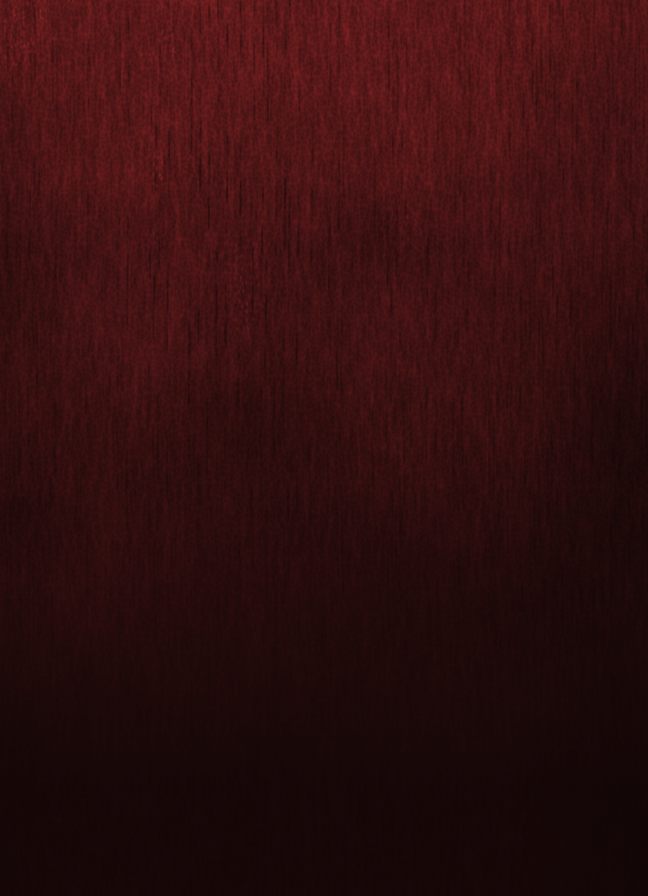
Reproduce this texture procedurally as a Shadertoy shader.

```glsl
// Dark red brushed surface: top-lit gradient, soft stains, vertical fibres and scratches.

vec2 hash2(vec2 cell) {
    vec3 q = fract(cell.xyx * vec3(0.1031, 0.1030, 0.0973));
    q += dot(q, q.yzx + 33.33);
    return fract((q.xx + q.yz) * q.zy);
}

// Distance to the nearest jittered point, about 0 to 1
float cellular(vec2 p) {
    vec2 cell = floor(p), local = fract(p);
    float nearest = 2.0;
    for (int y = -1; y <= 1; y++) {
        for (int x = -1; x <= 1; x++) {
            vec2 offset = vec2(x, y);
            vec2 delta = offset + hash2(cell + offset) - local;
            nearest = min(nearest, dot(delta, delta));
        }
    }
    return sqrt(nearest);
}

// Layered, rotated sines, about -1 to 1
float sineClouds(vec2 p) {
    float sum = 0.0, weight = 0.5;
    for (int i = 0; i < 6; i++) {
        sum += weight * sin(p.x + 1.7 * sin(p.y * 0.8 + float(i))) * cos(p.y + sin(p.x * 0.7));
        p = mat2(1.3, 1.2, -1.2, 1.3) * p + 2.3;
        weight *= 0.68;
    }
    return sum;
}

// Soft elliptical spot
float spot(vec2 uv, vec2 center, vec2 radius) {
    vec2 d = (uv - center) / radius;
    return exp(-dot(d, d));
}

// Vertical fibres at three scales, with a fine grit
float fibres(vec2 p) {
    float broad = cellular(p * vec2(42.0, 5.0)) - 0.48;
    float thin = cellular(p * vec2(140.0, 20.0) + 17.0) - 0.48;
    float hair = cellular(p * vec2(250.0, 48.0) + 71.0) - 0.48;
    float grit = cellular(p * vec2(270.0, 210.0) + 41.0) - 0.48;
    return 0.10 * broad + 0.21 * thin + 0.20 * hair + 0.27 * grit;
}

// Thin broken vertical lines; density is the share of columns that carry one
float scratches(vec2 p, float columns, float density, float seed) {
    float x = p.x * columns + 0.3 * sin(p.y * 9.0 + seed);
    float id = floor(x);
    vec2 rnd = hash2(vec2(id, seed));
    float line = 1.0 - smoothstep(0.05, 0.40, abs(fract(x) - 0.5));
    float wave = sin(p.y * (20.0 + 25.0 * rnd.y) + rnd.x * 90.0) + 0.7 * sin(p.y * 113.0 + id * 2.4);
    float broken = smoothstep(0.1, 0.9, cellular(vec2(id * 3.0, p.y * 90.0)) + 0.4);
    return line * step(1.0 - density, rnd.x) * smoothstep(-0.1, 1.0, wave) * broken;
}

// Worn flecks: small upright cells gathered in patches
float flecks(vec2 p) {
    float grain = 1.0 - smoothstep(0.10, 0.36, cellular(p * vec2(190.0, 105.0) + 7.0));
    return grain * smoothstep(-0.1, 0.4, sineClouds(p * vec2(34.0, 19.0)));
}

// Large light and dark areas, as a factor around 1
float stains(vec2 uv) {
    float light = 0.08 * spot(uv, vec2(0.26, 0.87), vec2(0.12, 0.14))
                + 0.08 * spot(uv, vec2(0.52, 0.90), vec2(0.20, 0.12))
                + 0.14 * spot(uv, vec2(0.19, 0.61), vec2(0.12, 0.10))
                + 0.12 * spot(uv, vec2(0.62, 0.55), vec2(0.14, 0.09))
                + 0.10 * spot(uv, vec2(0.12, 0.38), vec2(0.18, 0.10));
    float dark = 0.17 * spot(uv, vec2(0.02, 0.71), vec2(0.09, 0.09))
               + 0.15 * spot(uv, vec2(0.60, 0.73), vec2(0.09, 0.05))
               + 0.13 * spot(uv, vec2(0.40, 0.53), vec2(0.14, 0.05))
               + 0.27 * spot(uv, vec2(1.00, 0.50), vec2(0.12, 0.12))
               + 0.16 * spot(uv, vec2(0.05, 0.42), vec2(0.09, 0.04))
               + 0.14 * spot(uv, vec2(0.80, 0.33), vec2(0.25, 0.09));
    return 1.0 + light - dark;
}

// Red level of the light falling from the top
float topLight(float height) {
    return 0.091 + 0.285 * pow(clamp((height - 0.12) / 0.88, 0.0, 1.0), 1.1);
}

void mainImage(out vec4 fragColor, in vec2 fragCoord) {
    vec2 uv = fragCoord / iResolution.xy;
    vec2 p = fragCoord / iResolution.y;

    // Broad light and mottled stains
    float red = topLight(uv.y) * stains(uv);
    float lit = smoothstep(0.10, 0.50, uv.y);
    red *= 1.0 + mix(0.03, 0.07, lit) * sineClouds(p * vec2(19.0, 15.0));

    // Edge falloff
    red *= 1.0 - 0.14 * smoothstep(0.75, 1.0, uv.x) - 0.05 * smoothstep(0.08, 0.0, uv.x);

    // Fibres and dark scratches, strongest left of centre near the top
    float scratchArea = spot(uv, vec2(0.34, 0.79), vec2(0.15, 0.20));
    red *= 1.0 + mix(0.45, 1.1, lit) * fibres(p);
    red *= 1.0 - lit * (0.20 + 0.18 * scratchArea) * scratches(p, 200.0, 0.5, 3.0);

    // Bright worn flecks along upright bands and the top left corner
    float wear = spot(uv, vec2(0.265, 0.82), vec2(0.035, 0.17))
               + 0.5 * spot(uv, vec2(0.38, 0.70), vec2(0.03, 0.11))
               + 0.6 * spot(uv, vec2(0.08, 0.96), vec2(0.12, 0.06))
               + 0.4 * spot(uv, vec2(0.61, 0.75), vec2(0.04, 0.05));
    red += 0.20 * wear * flecks(p) + 0.06 * wear * scratches(p, 170.0, 0.3, 11.0);

    vec3 color = vec3(red, 0.25 * red + 0.006, 0.26 * red + 0.006);
    fragColor = vec4(clamp(color, 0.0, 1.0), 1.0);
}
```
